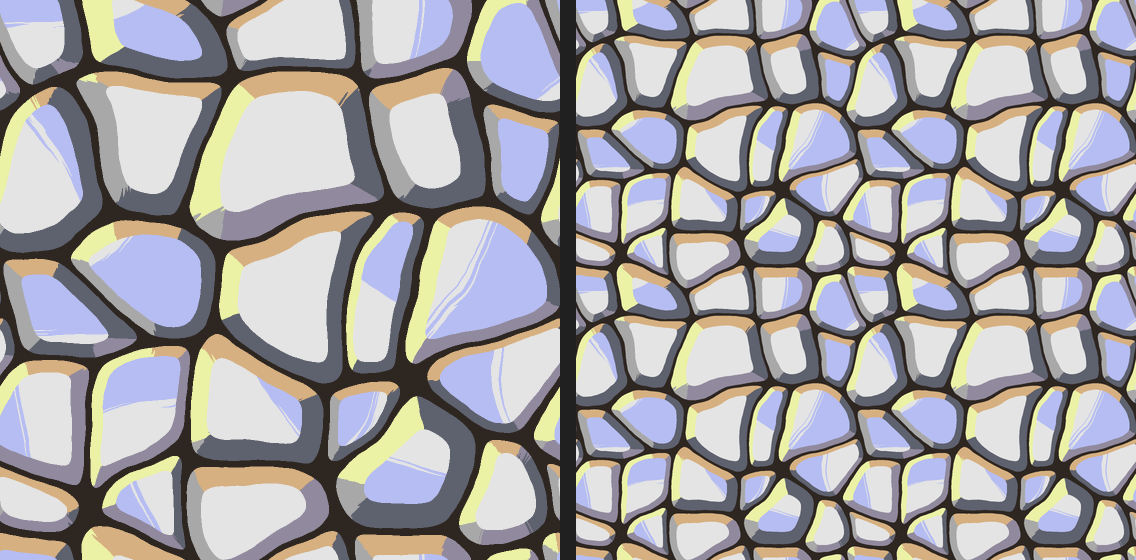
Left, the tile; right, the same tile 2 across and 2 down.
This texture is drawn by a WebGL 1 fragment shader. Its source:

```glsl
precision highp float;
// Draws a seamless wall of bevelled cartoon stones with hatched facets and dark joints.
uniform vec2 u_resolution;

const float GRID = 5.0;          // stones per side of the tile
const float JITTER = 0.85;
const float ROUNDNESS = 95.0;    // lower values give rounder corners
const float JOINT = 0.0052;      // half width of the joints
const vec2 LIGHT = vec2(-0.42, 0.907);

const vec3 JOINT_DARK = vec3(0.18, 0.15, 0.13);
const vec3 SLATE = vec3(0.37, 0.38, 0.43);
const vec3 MAUVE = vec3(0.57, 0.54, 0.62);
const vec3 GREY = vec3(0.66, 0.66, 0.66);
const vec3 TAN = vec3(0.84, 0.69, 0.50);
const vec3 YELLOW = vec3(0.92, 0.95, 0.65);
const vec3 CHALK = vec3(0.895, 0.895, 0.895);
const vec3 LAVENDER = vec3(0.71, 0.74, 0.95);

vec3 hash3(vec2 p) {
  vec3 s = vec3(dot(p, vec2(127.1, 311.7)), dot(p, vec2(269.5, 183.3)), dot(p, vec2(419.2, 371.9)));
  return fract(sin(s) * 43758.545);
}

float cornerSlope(vec2 corner, vec2 offset, float period) {
  float angle = 6.28318 * hash3(mod(corner, period)).x;
  return dot(vec2(cos(angle), sin(angle)), offset);
}

// Gradient noise that wraps after a whole number of lattice cells.
float gradientNoise(vec2 p, float period) {
  vec2 i = floor(p), f = fract(p);
  vec2 u = f * f * f * (f * (f * 6.0 - 15.0) + 10.0);
  vec2 e = vec2(1.0, 0.0);
  float low = mix(cornerSlope(i, f, period), cornerSlope(i + e, f - e, period), u.x);
  float high = mix(cornerSlope(i + e.yx, f - e.yx, period), cornerSlope(i + 1.0, f - 1.0, period), u.x);
  return mix(low, high, u.y);
}

vec2 warp(vec2 uv, float frequency, float amount) {
  vec2 p = uv * frequency;
  return amount * vec2(gradientNoise(p, frequency), gradientNoise(p + 0.37, frequency));
}

// Centre of a stone (xy) and its size weight (z).
vec3 stoneSite(vec2 cell) {
  vec3 h = hash3(mod(cell, GRID) + 3.0);
  return vec3((cell + 0.5 + JITTER * (h.xy - 0.5)) / GRID, 0.014 * h.z);
}

float powerDistance(vec2 p, vec3 site) {
  vec2 d = p - site.xy;
  return dot(d, d) - site.z;
}

// Facet colour from its outward normal and a random roll.
vec3 facetColor(vec2 normal, float roll) {
  float lit = dot(normal, LIGHT) + 0.3 * (roll - 0.5);
  if (lit > 0.48) return normal.x < -0.75 + 0.7 * roll ? YELLOW : TAN;
  if (lit > -0.35 && normal.x < 0.0) return GREY;
  return roll > 0.66 ? MAUVE : SLATE;
}

// Flat top: chalk, or chalk and lavender parted by a streaky line.
vec3 topColor(vec2 q, vec3 roll) {
  if (roll.x < 0.33) return CHALK;
  float angle = 6.28318 * roll.y;
  vec2 dir = vec2(cos(angle), sin(angle));
  float across = dot(q, dir) + 0.11 * (roll.z - 0.4);
  float along = dot(q, vec2(-dir.y, dir.x));
  float streak = gradientNoise(vec2(across * 190.0, along * 4.0) + 20.0 * roll.xy, 64.0);
  return across + 0.03 * streak > 0.0 ? LAVENDER : CHALK;
}

vec3 stoneWall(vec2 uv) {
  vec2 p = uv + warp(uv, 4.0, 0.055) + warp(uv, 13.0, 0.006) + warp(uv, 48.0, 0.0012);
  vec2 base = floor(p * GRID);

  // Find the stone that owns this point.
  vec2 home = base;
  float nearest = 10.0;
  for (int y = -2; y <= 2; y++) {
    for (int x = -2; x <= 2; x++) {
      vec2 cell = base + vec2(float(x), float(y));
      float d = powerDistance(p, stoneSite(cell));
      if (d < nearest) { nearest = d; home = cell; }
    }
  }
  vec3 site = stoneSite(home);
  vec2 homeId = mod(home, GRID);
  vec2 q = p - site.xy;
  vec2 ray = q / max(length(q), 0.0001);

  // Rounded distance to the rim, and the facet facing this point.
  float rimSum = 0.0, reach = 1.0, facetDistance = 10.0, facetRoll = 0.0;
  vec2 facetNormal = LIGHT;
  float hatch = 0.011 * gradientNoise(ray * 26.0 + homeId * 7.0, 64.0);
  for (int y = -2; y <= 2; y++) {
    for (int x = -2; x <= 2; x++) {
      vec2 cell = base + vec2(float(x), float(y));
      vec3 other = stoneSite(cell);
      vec2 gap = other.xy - site.xy;
      float span = length(gap);
      if (span < 0.0001) continue;
      float edge = (powerDistance(p, other) - nearest) / (2.0 * span);
      rimSum += exp(-ROUNDNESS * edge);
      reach = min(reach, (span * span - other.z + site.z) / (2.0 * span));
      vec3 roll = hash3(homeId * 5.0 + mod(cell, GRID) + 41.0);
      float hatched = edge + hatch * (2.0 * roll.y - 1.0);
      if (hatched < facetDistance) {
        facetDistance = hatched;
        facetNormal = gap / span;
        facetRoll = roll.x;
      }
    }
  }
  float rim = -log(rimSum) / ROUNDNESS;
  float bevel = clamp(0.48 * reach, 0.02, 0.046);
  if (rim < JOINT) return JOINT_DARK;
  if (rim < bevel) return facetColor(facetNormal, facetRoll);
  return topColor(q, hash3(homeId + 77.0));
}

void main() {
  // Four samples per pixel smooth every edge.
  vec3 color = vec3(0.0);
  for (int y = 0; y < 2; y++) {
    for (int x = 0; x < 2; x++) {
      vec2 shift = 0.5 * vec2(float(x), float(y)) - 0.25;
      color += 0.25 * stoneWall((gl_FragCoord.xy + shift) / u_resolution);
    }
  }
  gl_FragColor = vec4(color, 1.0);
}
```
